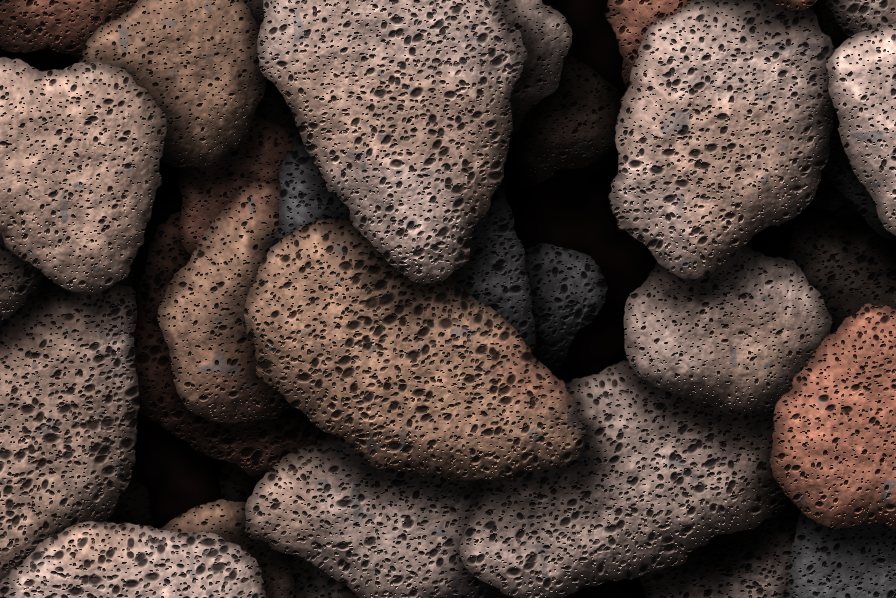
Give the GLSL for this texture, as a Shadertoy shader.

```glsl
// A heap of porous volcanic stones with deep shadows between them.
// Jittered layers of rounded random polygons are painted from the bottom up;
// each stone is lit through a relief of layered noise and cellular pores.

const float TAU = 6.2831853;
const int LAYERS = 4;
const int SIDES = 8;
const float CELL_DEEP = 0.33;      // stone spacing, in canvas heights
const float CELL_TOP = 0.47;
const float STONE_SIZE = 0.53;     // radius as a share of the spacing
const float PRESENCE = 0.76;
const float CORNER = 11.0;         // higher gives sharper corners
const float ROUGH_EDGE = 0.055;
const float GRAIN_FREQ = 15.0;
const float GRAIN_HEIGHT = 0.021;
const float PORE_FREQ = 42.0;
const float PORE_DEPTH = 0.0055;
const vec3 LIGHT = vec3(-0.28, 0.60, 0.75);
const vec3 GAP = vec3(0.055, 0.028, 0.026);
const vec3 TAUPE = vec3(0.72, 0.615, 0.575);
const vec3 RUST = vec3(0.63, 0.425, 0.355);
const vec3 BROWN = vec3(0.61, 0.475, 0.40);
const vec3 SLATE = vec3(0.42, 0.405, 0.415);

vec3 hash3(vec2 p) {
    vec3 q = fract(p.xyx * vec3(0.1031, 0.1030, 0.0973));
    q += dot(q, q.yxz + 33.33);
    return fract((q.xxy + q.yzz) * q.zyx);
}

mat2 rotation(float a) {
    return mat2(cos(a), sin(a), -sin(a), cos(a));
}

float noise(vec2 p) {
    vec2 i = floor(p), f = fract(p);
    f = f * f * (3.0 - 2.0 * f);
    return mix(mix(hash3(i).x, hash3(i + vec2(1, 0)).x, f.x),
               mix(hash3(i + vec2(0, 1)).x, hash3(i + vec2(1, 1)).x, f.x), f.y);
}

float fbm(vec2 p) {
    float sum = 0.0, amp = 0.5;
    for (int i = 0; i < 5; i++) {
        sum += amp * noise(p);
        p = rotation(0.6) * p * 2.03 + 11.7;
        amp *= 0.52;
    }
    return sum;
}

// Round pits of mixed size, 0 outside and 1 at the bottom
float pores(vec2 p, float porosity) {
    vec2 base = floor(p);
    float pit = 0.0;
    for (int y = -1; y <= 1; y++)
    for (int x = -1; x <= 1; x++) {
        vec2 cell = base + vec2(x, y);
        vec3 h = hash3(cell);
        float radius = porosity * (0.12 + 0.42 * h.z * h.z);
        vec2 d = rotation(TAU * h.z) * (cell + h.xy - p) * vec2(0.8, 1.2);
        pit = max(pit, 1.0 - smoothstep(radius * 0.35, radius, length(d)));
    }
    return pit;
}

// x: height of the surface, y: pore depth
vec2 relief(vec2 p, float porosity) {
    float grain = fbm(p * GRAIN_FREQ);
    vec2 warped = p + 0.012 * grain;
    float pit = max(pores(warped * PORE_FREQ, porosity),
                    0.7 * pores(warped * PORE_FREQ * 2.1 + 5.3, porosity));
    return vec2(GRAIN_HEIGHT * grain - PORE_DEPTH * pit, pit);
}

// Rounded random polygon. xy: outward direction, z: signed distance
vec3 stoneShape(vec2 p, vec2 id, float radius) {
    vec3 sum = vec3(0.0);
    for (int i = 0; i < SIDES; i++) {
        vec3 h = hash3(id + float(i) * vec2(17, 31));
        float a = (float(i) + 0.8 * h.x) * TAU / float(SIDES);
        vec2 n = vec2(cos(a), sin(a));
        float d = dot(n, p) / radius - mix(0.72, 1.15, h.y);
        sum += vec3(n, 1.0) * exp(min(CORNER * d, 60.0));
    }
    return vec3(sum.xy / sum.z, radius * log(sum.z) / CORNER);
}

vec3 stoneColor(vec2 p, vec3 seed, vec3 shape) {
    vec2 q = p + seed.xy * 9.0;
    float porosity = mix(0.45, 1.15, seed.y) * mix(0.6, 1.2, noise(q * 9.0));
    float e = 0.0016;
    vec2 here = relief(q, porosity);
    vec2 slope = vec2(relief(q + vec2(e, 0), porosity).x,
                      relief(q + vec2(0, e), porosity).x) - here.x;
    float tilt = 1.15 * smoothstep(-0.11, 0.01, shape.z);
    vec3 normal = normalize(vec3(shape.xy * tilt - slope / e, 1.0));
    float lit = 0.24 + 0.98 * max(dot(normal, normalize(LIGHT)), 0.0);

    // Base tone, rusty patches and mineral specks
    vec3 tone = seed.z < 0.40 ? TAUPE : seed.z < 0.65 ? RUST
              : seed.z < 0.87 ? BROWN : SLATE;
    float patches = smoothstep(0.45, 0.8, noise(q * 6.0 + 3.0));
    tone = mix(tone, seed.z < 0.40 ? BROWN : RUST, 0.5 * patches * step(seed.z, 0.87));
    tone *= 0.74 + 0.5 * noise(q * 75.0) * noise(q * 31.0) + 0.26 * noise(q * 170.0);
    tone = mix(tone, SLATE, 0.6 * smoothstep(0.86, 0.93, noise(q * 36.0 + 8.0)));

    float rim = mix(0.55, 1.0, smoothstep(0.0, 0.025, -shape.z));
    return tone * lit * rim * (1.0 - 0.68 * here.y);
}

void mainImage(out vec4 fragColor, in vec2 fragCoord) {
    vec2 p = fragCoord / iResolution.y;
    float pixel = 1.0 / iResolution.y;
    float ragged = ROUGH_EDGE * (fbm(p * 11.0) - 0.48);
    vec3 color = GAP * (0.5 + noise(p * 30.0));

    for (int layer = 0; layer < LAYERS; layer++) {
        float rise = float(layer) / float(LAYERS - 1);
        float size = mix(CELL_DEEP, CELL_TOP, rise);
        float exposure = mix(0.30, 1.0, sqrt(rise));
        vec2 grid = p / size + float(layer) * vec2(0.37, 0.61);
        for (int y = -1; y <= 1; y++)
        for (int x = -1; x <= 1; x++) {
            vec2 cell = floor(grid) + vec2(x, y);
            vec2 id = cell + float(layer + 1) * vec2(37, 91);
            vec3 seed = hash3(id), pose = hash3(id + 211.0);
            if (pose.x > PRESENCE) continue;

            // Stretch and turn the stone about its jittered centre
            vec2 centre = cell + 0.5 + 0.55 * (seed.xy - 0.5);
            float stretch = mix(1.0, 1.32, pose.y);
            vec2 scale = vec2(1.0 / stretch, stretch);
            mat2 turn = rotation(TAU * pose.z);
            float radius = size * STONE_SIZE * mix(0.72, 1.15, seed.y);
            vec3 shape = stoneShape(turn * (grid - centre) * size * scale, id, radius);
            shape.xy = (shape.xy * scale) * turn;
            shape.z = shape.z / max(length(shape.xy), 0.6) + ragged;

            // Cast shadow, then the stone itself
            float shade = shape.z + dot(shape.xy, vec2(-0.012, 0.03));
            color *= mix(0.12, 1.0, smoothstep(-0.02, 0.075, shade));
            if (shape.z < pixel) {
                vec3 stone = stoneColor(p, seed, shape) * exposure;
                color = mix(color, max(stone, GAP * 0.6),
                            smoothstep(pixel, -pixel, shape.z));
            }
        }
    }
    fragColor = vec4(clamp(color, 0.0, 1.0), 1.0);
}
```
